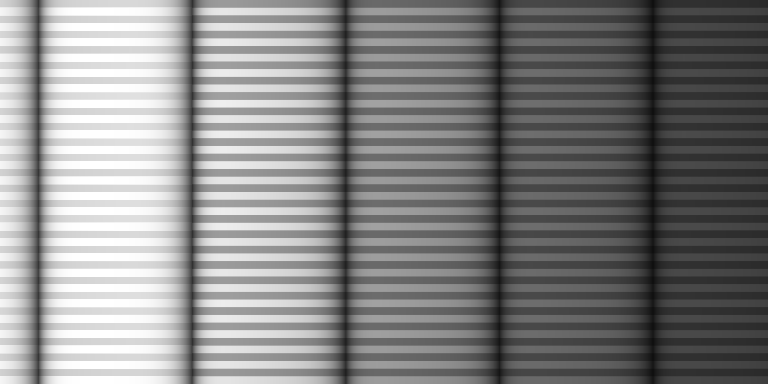
Write a Shadertoy shader that draws this pattern.

```glsl
// Grey slatted panels: five columns across, twenty-five stripe pairs down.
// Each column steps darker to the right; soft asymmetric shadows mark the
// seams, and a hash varies the tone of each stripe pair slightly.

const float COLUMN_WIDTH = 0.4;   // in canvas heights
const float FIRST_SEAM = 0.1;
const float STRIPE_PAIRS = 25.0;

float hash(float n) {
    return fract(sin(n * 12.9898) * 43758.5453);
}

// 1 on the lower half of each stripe pair, 0 on the upper half
float stripeMask(float phase, float blur) {
    float edgeDistance = 0.25 - abs(fract(phase) - 0.25);
    // wrap the distance so that both edges of the stripe are smoothed
    float wrapped = abs(fract(phase + 0.25) - 0.5);
    edgeDistance = 0.25 - wrapped;
    return smoothstep(-blur, blur, edgeDistance);
}

// Darkening at a seam, wider on its left side than on its right
float seamShade(float fromLeft, float fromRight, float floorTone) {
    float leftShadow = exp(-fromLeft / 0.018);
    float rightShadow = exp(-fromRight / 0.034);
    return 1.0 - (1.0 - floorTone) * max(leftShadow, rightShadow);
}

// Tone of a column, with a gentle slope across its width
float columnTone(float column, float across) {
    float slope = column < 0.5 ? -0.08 : 0.2;
    return 1.28 * pow(0.68, max(column, 0.0)) * (1.0 + slope * (0.5 - across));
}

void mainImage(out vec4 fragColor, in vec2 fragCoord) {
    vec2 p = fragCoord / iResolution.y;
    float pixel = 1.0 / iResolution.y;

    // Columns
    float columnPhase = (p.x - FIRST_SEAM) / COLUMN_WIDTH;
    float column = floor(columnPhase);
    float across = fract(columnPhase);
    float tone = columnTone(column, across);

    // Horizontal stripes
    float stripePhase = p.y * STRIPE_PAIRS;
    float lit = stripeMask(stripePhase, 0.5 * pixel * STRIPE_PAIRS);
    float variation = 1.0 + 0.05 * (hash(floor(stripePhase)) - 0.5);
    tone = min(tone * mix(0.67, 1.0, lit) * variation, 1.0);

    // Seams
    float fromLeft = across * COLUMN_WIDTH;
    float fromRight = (1.0 - across) * COLUMN_WIDTH;
    tone *= seamShade(fromLeft, fromRight, 0.25);

    fragColor = vec4(vec3(tone), 1.0);
}
```
